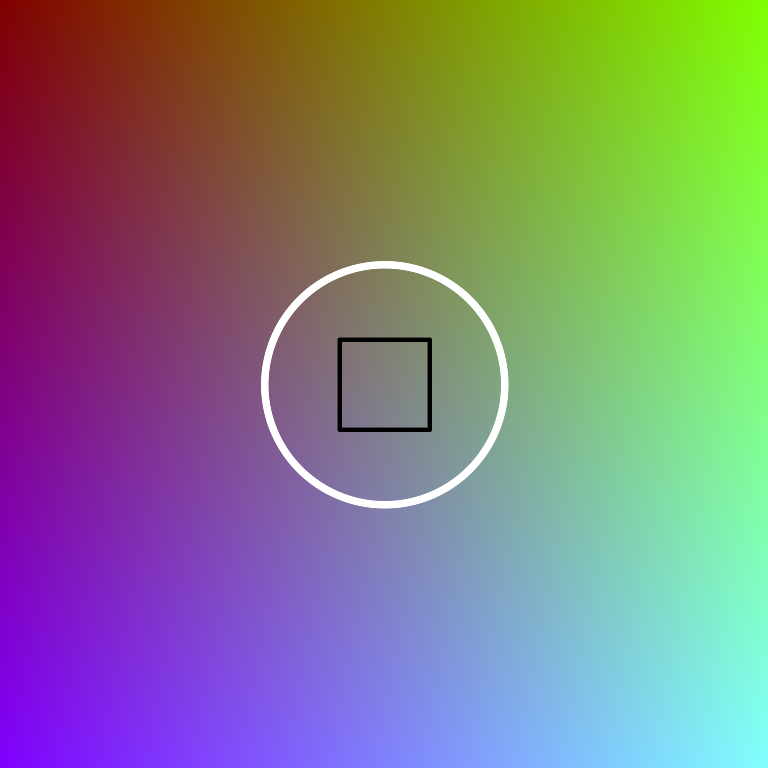
This background is drawn by a Shadertoy shader. Its source:

```glsl
// A two-axis colour gradient with a white ring around a black square outline.
// Green grows to the right and blue grows downward over a constant half red;
// both outlines are thin bands around the zero line of a distance function.

// Signed distance to an axis-aligned square of the given half size
float squareDistance(vec2 p, float halfSize) {
    vec2 d = abs(p) - halfSize;
    return length(max(d, 0.0)) + min(max(d.x, d.y), 0.0);
}

// Smooth coverage of a band around the zero line of a distance
float outline(float dist, float halfWidth, float pixel) {
    return 1.0 - smoothstep(-0.5 * pixel, 0.5 * pixel, abs(dist) - halfWidth);
}

void mainImage(out vec4 fragColor, in vec2 fragCoord) {
    float canvas = min(iResolution.x, iResolution.y);
    float pixel = 1.0 / canvas;
    vec2 uv = fragCoord / iResolution.xy;

    // Both shapes share a centre slightly right of and below the middle
    vec2 p = (fragCoord - 0.5 * iResolution.xy) / canvas - vec2(0.001, -0.001);

    // Background gradient
    vec3 color = vec3(0.5, uv.x, 1.0 - uv.y);

    // White ring
    float ring = outline(length(p) - 0.15625, 0.0049, pixel);
    color = mix(color, vec3(1.0), ring);

    // Black square with softly rounded outer corners
    float frame = outline(squareDistance(p, 0.0586), 0.0029, pixel);
    color = mix(color, vec3(0.0), frame);

    fragColor = vec4(color, 1.0);
}
```
